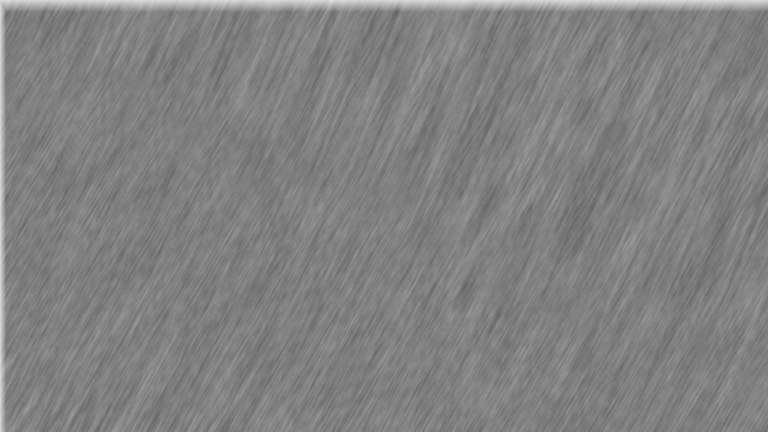
Reproduce this texture procedurally as a WebGL 1 fragment shader.

```glsl
precision highp float;
// Brushed grey metal: fine slanted streaks with a pale rim on the top and left.
// Grainy value noise is averaged along one direction to make the streaks,
// a faint stretched mottle varies them, and the two edges fade to white.

uniform vec2 u_resolution;

// All lengths are fractions of the canvas height.
const float BASE_GREY = 0.502;
const float STREAK_ANGLE = 1.09;     // radians above the horizontal
const float STREAK_LENGTH = 0.070;
const float GRAIN_DENSITY = 220.0;   // grains per canvas height
const float STREAK_CONTRAST = 0.47;
const vec2 MOTTLE_DENSITY = vec2(14.0, 55.0); // along and across the streaks
const float MOTTLE_CONTRAST = 0.055;
const float TOP_RIM = 0.028;
const float LEFT_RIM = 0.014;
const float RIM_STRENGTH = 0.70;
const int SAMPLES = 28;

float hash(vec2 cell) {
  return fract(sin(dot(cell, vec2(127.1, 311.7))) * 43758.5453);
}

float valueNoise(vec2 p) {
  vec2 cell = floor(p);
  vec2 f = fract(p);
  f = f * f * (3.0 - 2.0 * f);
  float low = mix(hash(cell), hash(cell + vec2(1.0, 0.0)), f.x);
  float high = mix(hash(cell + vec2(0.0, 1.0)), hash(cell + vec2(1.0, 1.0)), f.x);
  return mix(low, high, f.y);
}

// Average of the grain along a short line through p, centred on zero.
float streaks(vec2 p, vec2 direction) {
  float sum = 0.0;
  for (int i = 0; i < SAMPLES; i++) {
    float t = (float(i) + 0.5) / float(SAMPLES) - 0.5;
    sum += valueNoise((p + direction * t * STREAK_LENGTH) * GRAIN_DENSITY);
  }
  return sum / float(SAMPLES) - 0.5;
}

// Broader, softer variation stretched along the streaks, centred on zero.
float mottle(vec2 p, vec2 direction) {
  vec2 across = vec2(-direction.y, direction.x);
  vec2 q = vec2(dot(p, direction), dot(p, across));
  return valueNoise(q * MOTTLE_DENSITY + 37.0) - 0.5;
}

// Linear fade from the top and left edges inward.
float rim(vec2 p) {
  float top = 1.0 - (1.0 - p.y) / TOP_RIM;
  float left = 1.0 - p.x / LEFT_RIM;
  return RIM_STRENGTH * clamp(max(top, left), 0.0, 1.0);
}

void main() {
  vec2 p = gl_FragCoord.xy / u_resolution.y;
  vec2 direction = vec2(cos(STREAK_ANGLE), sin(STREAK_ANGLE));

  float grey = BASE_GREY;
  grey += STREAK_CONTRAST * streaks(p, direction);
  grey += MOTTLE_CONTRAST * mottle(p, direction);
  grey = mix(grey, 1.0, rim(p));

  gl_FragColor = vec4(vec3(grey), 1.0);
}
```
